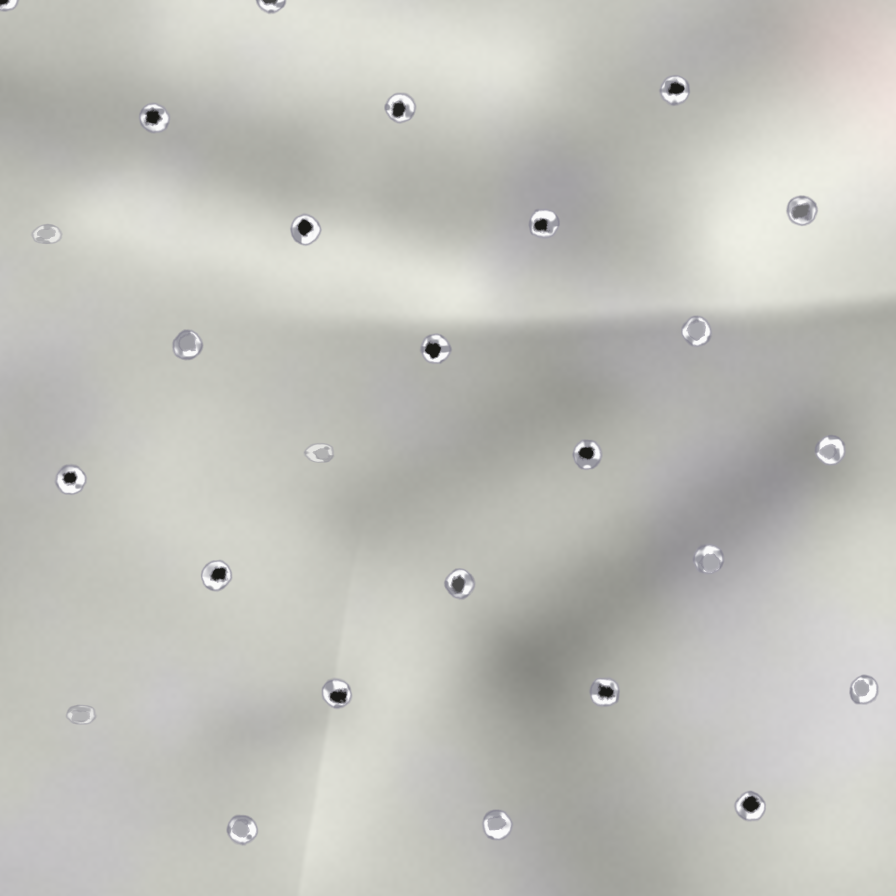
Give the GLSL for this texture, as a WebGL 1 fragment shader.

```glsl
precision highp float;
uniform vec2 u_resolution;

#define CLOTH_TONE 0.765
#define FOLD_DEPTH 1.0
#define MOTTLE 0.055
#define GRAIN 0.012
#define SEQUIN_RADIUS 0.0172
#define SEQUIN_JITTER 0.013
#define LATTICE_ORIGIN vec2(0.359, 0.483)
#define LATTICE_U vec2(0.158, -0.128)
#define LATTICE_V vec2(-0.128, -0.138)

float hash(vec2 p) {
  vec3 q = fract(vec3(p.xyx) * 0.1031);
  q += dot(q, q.yzx + 33.33);
  return fract((q.x + q.y) * q.z);
}

float noise(vec2 p) {
  vec2 i = floor(p), f = fract(p);
  f = f * f * (3.0 - 2.0 * f);
  return mix(mix(hash(i), hash(i + vec2(1, 0)), f.x),
             mix(hash(i + vec2(0, 1)), hash(i + vec2(1, 1)), f.x), f.y);
}

float fbm(vec2 p) {
  float sum = 0.0, amp = 0.5;
  for (int i = 0; i < 4; i++) {
    sum += amp * (noise(p) - 0.5);
    p = mat2(0.8, 0.6, -0.6, 0.8) * p * 2.03 + 17.0;
    amp *= 0.5;
  }
  return sum;
}

float cross2(vec2 a, vec2 b) { return a.x * b.y - a.y * b.x; }

// Soft ridge or valley along a segment
float fold(vec2 p, vec2 a, vec2 b, float width) {
  vec2 ab = b - a;
  float t = clamp(dot(p - a, ab) / dot(ab, ab), 0.0, 1.0);
  float d = length(p - a - ab * t) / width;
  return exp(-d * d);
}

float clothShade(vec2 p) {
  vec2 w = p + 0.07 * vec2(fbm(p * 4.0), fbm(p * 4.0 + 40.0));
  float s = 0.0;
  // Valleys
  s -= 0.11 * fold(w, vec2(-0.05, 0.90), vec2(0.30, 0.82), 0.065);
  s -= 0.09 * fold(w, vec2(0.44, 0.78), vec2(0.72, 0.74), 0.065);
  s -= 0.09 * fold(w, vec2(0.64, 0.83), vec2(0.86, 0.98), 0.075);
  s -= 0.09 * fold(w, vec2(0.42, 0.43), vec2(0.64, 0.55), 0.060);
  s -= 0.17 * fold(w, vec2(0.60, 0.26), vec2(0.92, 0.50), 0.065);
  s -= 0.13 * fold(w, vec2(0.62, 0.17), vec2(0.69, 0.00), 0.100);
  s -= 0.07 * fold(w, vec2(0.26, 0.18), vec2(0.37, 0.21), 0.045);
  s -= 0.06 * fold(w, vec2(-0.05, 0.30), vec2(0.05, 0.54), 0.080);
  // Ridges
  s += 0.12 * fold(w, vec2(0.22, 0.98), vec2(0.56, 0.93), 0.070);
  s += 0.12 * fold(w, vec2(0.12, 0.77), vec2(0.50, 0.68), 0.050);
  s += 0.15 * fold(w, vec2(0.84, 0.76), vec2(1.05, 0.90), 0.100);
  s += 0.07 * fold(w, vec2(0.22, 0.46), vec2(0.28, 0.36), 0.100);
  s += 0.07 * fold(w, vec2(0.38, 0.08), vec2(0.46, 0.28), 0.070);
  s += 0.08 * fold(w, vec2(0.96, 0.05), vec2(1.00, 0.36), 0.110);
  // Overlap: bright lip above a long shadow
  float drop = 0.636 + 0.12 * (p.x - 0.52) * (p.x - 0.52) - p.y + 0.015 * fbm(p * 7.0);
  float reach = smoothstep(0.2, 0.6, p.x);
  s -= 0.14 * reach * smoothstep(-0.018, 0.018, drop) * exp(-max(drop, 0.0) / 0.10);
  s += 0.05 * reach * smoothstep(0.0, -0.02, drop) * exp(min(drop, 0.0) / 0.06);
  // Thin upright crease
  float side = p.x - 0.335 - 0.17 * p.y + 0.012 * fbm(p * 6.0);
  float lit = smoothstep(-0.004, 0.004, side) * exp(-max(side, 0.0) / 0.03);
  s += 0.05 * lit * smoothstep(0.48, 0.2, p.y);
  return s;
}

// Curled ring with a hole; xyz is colour, w is coverage
vec4 sequin(vec2 p) {
  vec2 d = p - LATTICE_ORIGIN;
  float area = cross2(LATTICE_U, LATTICE_V);
  vec2 id = floor(vec2(cross2(d, LATTICE_V), cross2(LATTICE_U, d)) / area + 0.5);
  vec2 rnd = vec2(hash(id + 51.3), hash(id + 87.9));
  d -= id.x * LATTICE_U + id.y * LATTICE_V + (rnd - 0.5) * 2.0 * SEQUIN_JITTER;
  float kind = hash(id + 23.7);
  float flatness = step(0.87, kind);
  vec2 q = d / SEQUIN_RADIUS * vec2(1.0, 1.0 + 0.5 * flatness);
  float r = length(q) + 0.25 * fbm(q * 1.5 + id * 9.0);
  float glint = noise(q * 2.2 + id * 13.0);
  vec3 col = mix(vec3(0.60, 0.60, 0.63), vec3(0.98), smoothstep(0.2, 0.55, glint));
  col = mix(col, vec3(0.50, 0.49, 0.55), 0.75 * smoothstep(0.78, 0.95, r));
  // Hole, dark or showing cloth
  vec2 h = q - (rnd.yx - 0.5) * 0.35;
  float hole = length(h) + 0.6 * fbm(h * 2.0 + id * 5.0);
  vec3 inside = mix(vec3(0.10, 0.10, 0.09), vec3(0.66, 0.66, 0.68), smoothstep(0.5, 0.75, kind));
  col = mix(col, vec3(0.52, 0.51, 0.56), 0.6 * smoothstep(0.62, 0.5, hole));
  col = mix(col, inside, smoothstep(0.54, 0.34, hole));
  return vec4(col, smoothstep(1.08, 0.88, r) * (1.0 - 0.4 * flatness));
}

void main() {
  vec2 p = gl_FragCoord.xy / min(u_resolution.x, u_resolution.y);
  float tone = CLOTH_TONE + FOLD_DEPTH * clothShade(p) + MOTTLE * fbm(p * vec2(5.0, 9.0));
  tone += GRAIN * (noise(p * 170.0) - 0.5);
  // Warm grey cloth with lilac patches and a rosy corner
  vec3 cloth = tone * vec3(1.0, 1.003, 0.962);
  float lilac = smoothstep(-0.05, 0.25, fbm(p * 5.0 + 71.0));
  cloth += lilac * vec3(0.0, -0.008, 0.030);
  cloth += vec3(0.03, -0.02, -0.005) * fold(p, vec2(0.95, 0.95), vec2(1.05, 0.88), 0.08);
  vec4 disc = sequin(p);
  gl_FragColor = vec4(mix(cloth, disc.rgb, disc.a), 1.0);
}
```
